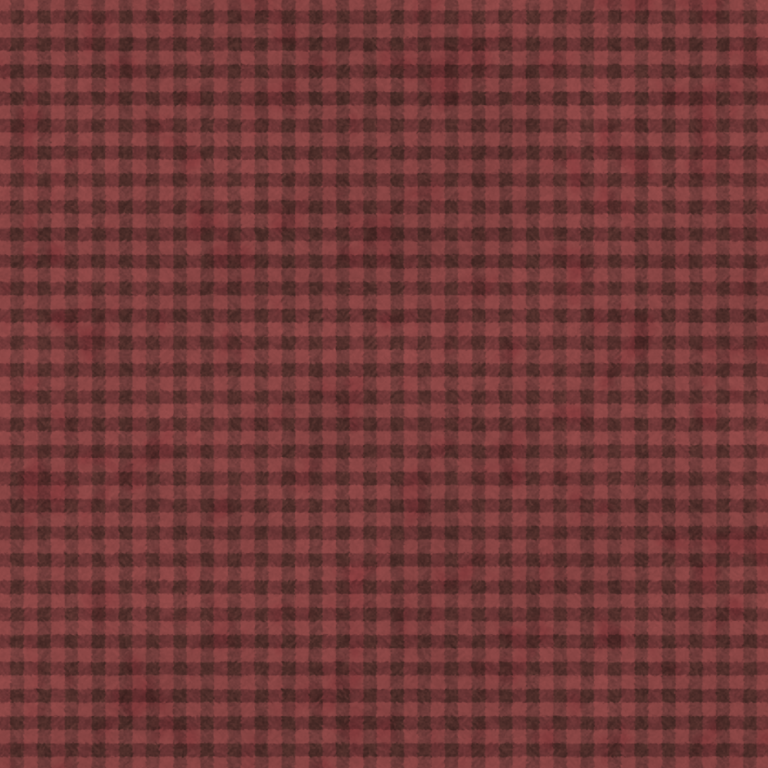
Give the GLSL for this texture, as a WebGL 2 fragment shader.

```glsl
#version 300 es
precision highp float;

uniform vec2 u_resolution;
out vec4 outColor;

// Check layout, in canvas units
const float REPEATS = 28.29;               // checks across and down
const vec2 BAND_CENTER = vec2(0.63, 0.66); // first band centre, in repeats
const float BAND_WIDTH = 0.49;             // share of one repeat
const float EDGE_SOFTNESS = 0.05;
const float EDGE_FRAY = 0.07;
const float BAND_VARIATION = 0.16;

// Yarn colours
const vec3 LIGHT_RED = vec3(0.550, 0.276, 0.272);
const vec3 WARP_BROWN = vec3(0.445, 0.238, 0.232);
const vec3 WEFT_RED = vec3(0.428, 0.212, 0.213);
const vec3 CROSS_DARK = vec3(0.318, 0.182, 0.168);

// Wear and weave
const vec3 STAIN_TINT = vec3(0.92, 0.78, 0.83);
const float STAIN_SCALE = 24.0;
const float STAIN_AMOUNT = 0.75;
const float FADE_SCALE = 9.0;
const float FADE_AMOUNT = 0.07;
const vec2 TWILL_SCALE = vec2(310.0, 130.0); // across and along the fibres
const float TWILL_PATCH_SCALE = 95.0;
const float FUZZ_SCALE = 420.0;
const float GRAIN_LIGHT = 0.12;
const float GRAIN_DARK = 0.44;

// Integer hash, 0 to 1
float hash(vec2 cell) {
    uvec2 q = uvec2(ivec2(cell) + 4096) * uvec2(1597334673u, 3812015801u);
    uint n = (q.x ^ q.y) * 1597334673u;
    n = (n ^ (n >> 15)) * 2246822519u;
    n ^= n >> 13;
    return float(n >> 8) / 16777216.0;
}

float valueNoise(vec2 p) {
    vec2 cell = floor(p);
    vec2 f = p - cell;
    f = f * f * (3.0 - 2.0 * f);
    float low = mix(hash(cell), hash(cell + vec2(1, 0)), f.x);
    float high = mix(hash(cell + vec2(0, 1)), hash(cell + vec2(1, 1)), f.x);
    return mix(low, high, f.y);
}

float fractalNoise(vec2 p) {
    float sum = 0.0;
    float weight = 0.55;
    for (int i = 0; i < 3; i++) {
        sum += weight * valueNoise(p);
        p = p * 2.03 + 17.3;
        weight *= 0.5;
    }
    return sum;
}

// Short slanted fibres whose direction flips between small patches
float twillGrain(vec2 uv) {
    vec2 slant = vec2(uv.x + uv.y, uv.y - uv.x) * 0.7071;
    float rising = valueNoise(slant.yx * TWILL_SCALE);
    float falling = valueNoise(slant * TWILL_SCALE + 71.0);
    float patchSide = smoothstep(0.4, 0.6, valueNoise(uv * TWILL_PATCH_SCALE));
    float fibres = mix(rising, falling, patchSide);
    return mix(fibres, valueNoise(uv * FUZZ_SCALE), 0.4) - 0.5;
}

// Coverage of one set of dark bands, with uneven dye per band
float bandCoverage(float position, float center, float fray, float seed) {
    float t = position * REPEATS - center + 0.5;
    float offset = abs(fract(t) - 0.5) + fray;
    float halfWidth = 0.5 * BAND_WIDTH;
    float soft = max(EDGE_SOFTNESS, 0.7 * REPEATS / u_resolution.y);
    float band = 1.0 - smoothstep(halfWidth - soft, halfWidth + soft, offset);
    float dye = 1.0 + BAND_VARIATION * (hash(vec2(floor(t), seed)) - 0.5);
    return band * dye;
}

void main() {
    vec2 uv = gl_FragCoord.xy / u_resolution;
    float grain = twillGrain(uv);

    // Two crossing sets of bands
    float fray = EDGE_FRAY * grain;
    float warp = bandCoverage(uv.x, BAND_CENTER.x, fray, 3.0);
    float weft = bandCoverage(uv.y, BAND_CENTER.y, fray, 11.0);
    vec3 color = mix(mix(LIGHT_RED, WARP_BROWN, warp),
                     mix(WEFT_RED, CROSS_DARK, warp), weft);

    // Broad fading and small crimson stains
    float fade = fractalNoise(uv * FADE_SCALE + 5.0) - 0.48;
    color *= 1.0 + FADE_AMOUNT * 2.0 * fade;
    float stain = smoothstep(0.5, 0.85, fractalNoise(uv * STAIN_SCALE + 40.0));
    color *= mix(vec3(1.0), STAIN_TINT, STAIN_AMOUNT * stain);

    // Woven grain, strongest in the dark yarn
    float darkness = clamp(0.5 * (warp + weft), 0.0, 1.0);
    color *= 1.0 + mix(GRAIN_LIGHT, GRAIN_DARK, darkness) * grain;

    outColor = vec4(color, 1.0);
}
```
